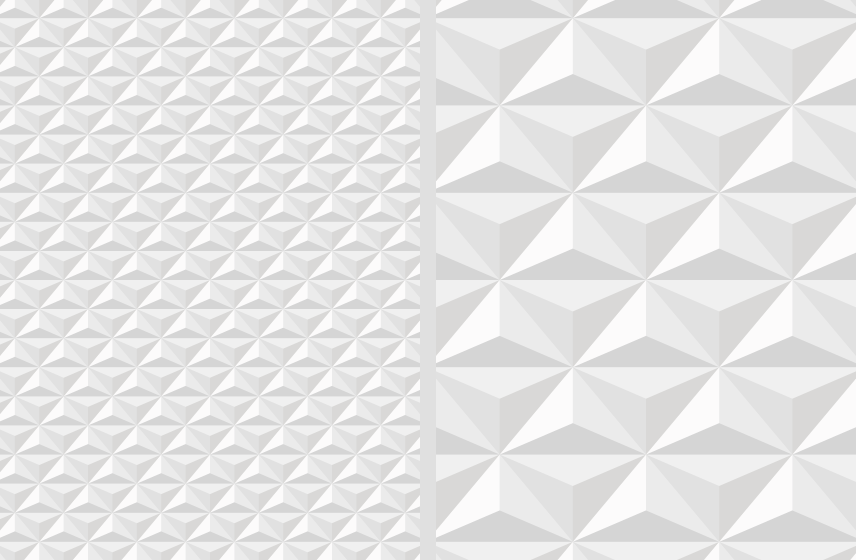
Left: the whole. Right: its middle third, enlarged.
Give the GLSL for this pattern, as a Shadertoy shader.

```glsl
// Shade of the pyramid facet at p, where one triangle is 1 wide and 1 tall
vec3 facetColor(vec2 p) {
    float row = floor(p.y);
    float y = p.y - row;
    float x = fract(p.x - 0.5 * mod(row, 2.0)) - 0.5;
    float ridge = 0.36;

    // Upright triangle: dark base, bright left side, pale right side
    if (abs(x) < 0.5 * (1.0 - y)) {
        if (y < ridge * (1.0 - 2.0 * abs(x))) return vec3(0.835);
        return x < 0.0 ? vec3(0.988, 0.984, 0.986) : vec3(0.922);
    }

    // Inverted triangle: light top, grey left side, dark right side
    x -= 0.5 * sign(x);
    if (1.0 - y < ridge * (1.0 - 2.0 * abs(x))) return vec3(0.941);
    return x < 0.0 ? vec3(0.882) : vec3(0.852, 0.849, 0.843);
}

void mainImage(out vec4 fragColor, in vec2 fragCoord) {
    const int samples = 5;
    vec2 triangleSize = vec2(0.0871, 0.05195);
    vec3 color = vec3(0.0);

    // Average a grid of samples inside the pixel to smooth the edges
    for (int j = 0; j < samples; j++) {
        for (int i = 0; i < samples; i++) {
            vec2 offset = (vec2(i, j) + 0.5) / float(samples) - 0.5;
            vec2 centered = (fragCoord + offset - 0.5 * iResolution.xy) / iResolution.y;
            color += facetColor(centered / triangleSize);
        }
    }
    fragColor = vec4(color / float(samples * samples), 1.0);
}
```
